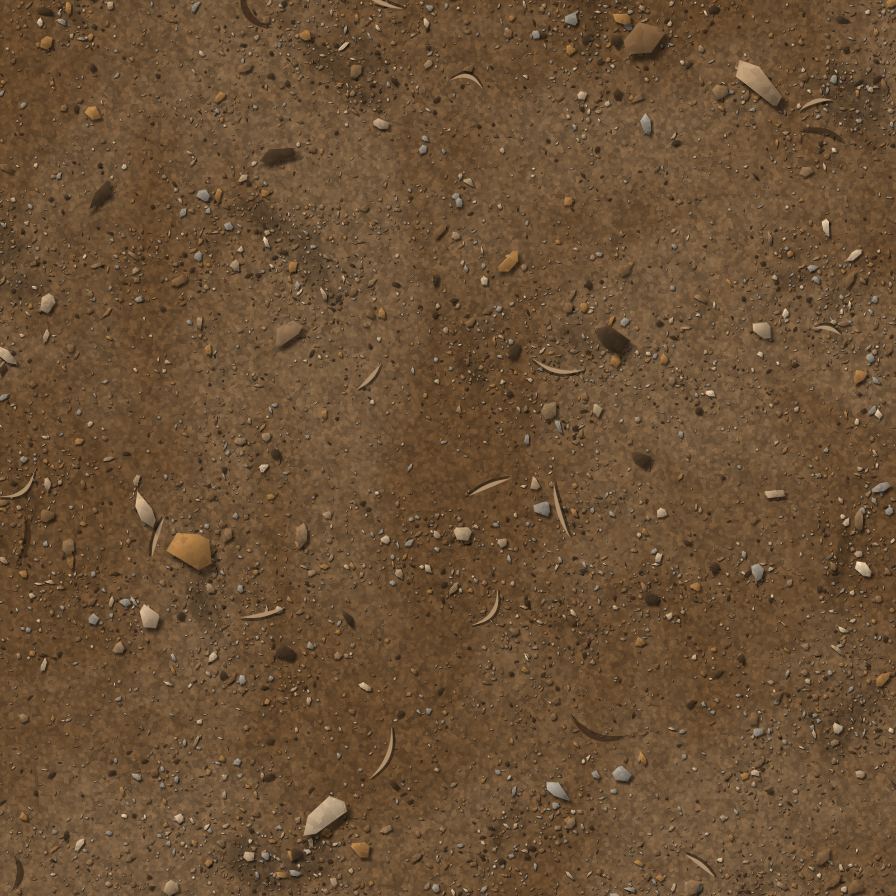
This texture is drawn by a WebGL 2 fragment shader. Its source:

```glsl
#version 300 es
precision highp float;
// Dry brown soil strewn with clustered grit, angular pebbles and bent straws.
uniform vec2 u_resolution;
out vec4 fragColor;

const vec2 LIGHT = vec2(-0.6, 0.8);

vec3 hash3(vec2 p, float seed) {
    vec3 q = fract(vec3(p.xyx) * vec3(0.1031, 0.1030, 0.0973) + seed * 0.137);
    q += dot(q, q.yxz + 33.33);
    return fract((q.xxy + q.yzz) * q.zyx);
}

mat2 rotation(float angle) {
    float c = cos(angle), s = sin(angle);
    return mat2(c, s, -s, c);
}

// Layered warped sines, roughly -1 to 1
float patches(vec2 p) {
    float sum = 0.0, amplitude = 0.6;
    for (int i = 0; i < 5; i++) {
        p = rotation(0.9) * p * 1.75 + vec2(3.1, 1.7);
        p += 0.7 * sin(p.yx * 0.8 + float(i));
        sum += amplitude * sin(p.x) * sin(p.y);
        amplitude *= 0.7;
    }
    return sum;
}

// Cellular crumbs: x is the distance to the nearest centre, y its tone
vec2 crumbs(vec2 p, float seed) {
    vec2 nearest = vec2(9.0, 0.0);
    for (int y = -1; y <= 1; y++)
    for (int x = -1; x <= 1; x++) {
        vec2 id = floor(p) + vec2(x, y);
        vec3 h = hash3(id, seed);
        float d = length(p - id - h.xy);
        if (d < nearest.x) nearest = vec2(d, h.z);
    }
    return nearest;
}

// Signed distance to an irregular convex stone
float stoneEdge(vec2 d, float radius, vec2 id) {
    float edge = -1.0;
    for (int i = 0; i < 6; i++) {
        vec3 h = hash3(id, 20.0 + float(i));
        float a = 1.0472 * (float(i) + 0.7 * h.x);
        edge = max(edge, dot(d, vec2(cos(a), sin(a))) - radius * (0.65 + 0.5 * h.y));
    }
    return edge;
}

vec3 stoneColor(vec3 h) {
    vec3 color = mix(vec3(0.45, 0.33, 0.21), vec3(0.80, 0.71, 0.59), h.x * h.x);
    color = mix(color, vec3(0.56, 0.53, 0.48), step(0.80, h.y));
    color = mix(color, vec3(0.60, 0.43, 0.24), step(h.y, 0.14));
    return mix(color, vec3(0.25, 0.19, 0.13), step(0.84, h.z));
}

vec3 addStones(vec3 ground, vec2 uv, float cells, float density, float seed) {
    vec2 p = uv * cells;
    float soft = 0.8 * cells / u_resolution.y;
    for (int y = -1; y <= 1; y++)
    for (int x = -1; x <= 1; x++) {
        vec2 id = floor(p) + vec2(x, y);
        vec3 h = hash3(id, seed), shape = hash3(id, seed + 5.0);
        float cluster = smoothstep(-0.3, 0.7, patches(id / cells * 8.0));
        if (h.z > density * mix(0.4, 2.2, cluster)) continue;
        vec2 d = p - id - 0.2 - 0.6 * h.xy;
        float radius = mix(0.15, 0.34, shape.x * shape.x);
        mat2 turn = rotation(6.283 * shape.y);
        vec2 stretch = vec2(mix(1.0, 0.65, shape.z), mix(1.0, 1.9, shape.z * shape.z));
        float edge = stoneEdge(turn * d * stretch, radius, id + seed);
        float shadow = stoneEdge(turn * (d + LIGHT * radius * 0.5) * stretch, radius, id + seed);
        ground *= 1.0 - 0.5 * (1.0 - smoothstep(-0.06, 0.06 + soft, shadow));
        float relief = 1.0 + 0.28 * clamp(dot(d, LIGHT) / radius, -1.0, 1.0);
        relief += 0.16 * (crumbs(p * 9.0, seed).y - 0.5);
        vec3 color = stoneColor(hash3(id, seed + 9.0)) * relief;
        ground = mix(ground, color, 0.92 * (1.0 - smoothstep(-soft, soft, edge)));
    }
    return ground;
}

// Thin tapering arcs with a shadow on one side
vec3 addStraws(vec3 ground, vec2 uv, float cells, float seed) {
    vec2 p = uv * cells;
    float soft = cells / u_resolution.y;
    for (int y = -1; y <= 1; y++)
    for (int x = -1; x <= 1; x++) {
        vec2 id = floor(p) + vec2(x, y);
        vec3 h = hash3(id, seed), shape = hash3(id, seed + 3.0);
        if (h.z > 0.3) continue;
        vec2 d = rotation(6.283 * shape.x) * (p - id - h.xy);
        float reach = mix(0.1, 0.24, shape.y);
        float along = d.x / reach;
        float bend = d.y - (shape.z - 0.5) * 0.2 * along * along;
        float width = 0.018 * (1.0 - along * along);
        float shadow = 1.0 - smoothstep(0.0, soft, abs(bend + 0.018) - width);
        float body = 1.0 - smoothstep(-soft, soft * 0.6, abs(bend) - width);
        vec3 color = mix(vec3(0.27, 0.19, 0.12), vec3(0.68, 0.56, 0.42), step(0.3, shape.z));
        float inside = step(abs(along), 1.0);
        ground = mix(ground * (1.0 - 0.4 * shadow * inside), color, body * inside);
    }
    return ground;
}

void main() {
    vec2 uv = gl_FragCoord.xy / u_resolution.y;

    // Soil: broad stains, then coarse and fine crumbs
    float stain = patches(uv * 4.0 + 7.0);
    vec3 color = mix(vec3(0.39, 0.28, 0.17), vec3(0.46, 0.355, 0.245), smoothstep(-0.8, 0.8, stain));
    vec2 coarse = crumbs(uv * 95.0, 1.0), fine = crumbs(uv * 240.0, 2.0);
    color *= 1.0 + 0.13 * (coarse.y - 0.5) + 0.24 * (fine.y - 0.5);
    color *= 1.07 - 0.10 * coarse.x - 0.08 * fine.x;
    color *= 1.0 - 0.22 * smoothstep(0.5, 1.1, patches(uv * 8.0));

    // Stones from grit up to rubble
    color = addStones(color, uv, 190.0, 0.14, 11.0);
    color = addStones(color, uv, 110.0, 0.18, 12.0);
    color = addStones(color, uv, 62.0, 0.13, 13.0);
    color = addStraws(color, uv, 7.0, 14.0);
    color = addStones(color, uv, 34.0, 0.08, 15.0);
    color = addStones(color, uv, 15.0, 0.05, 16.0);
    fragColor = vec4(color, 1.0);
}
```
